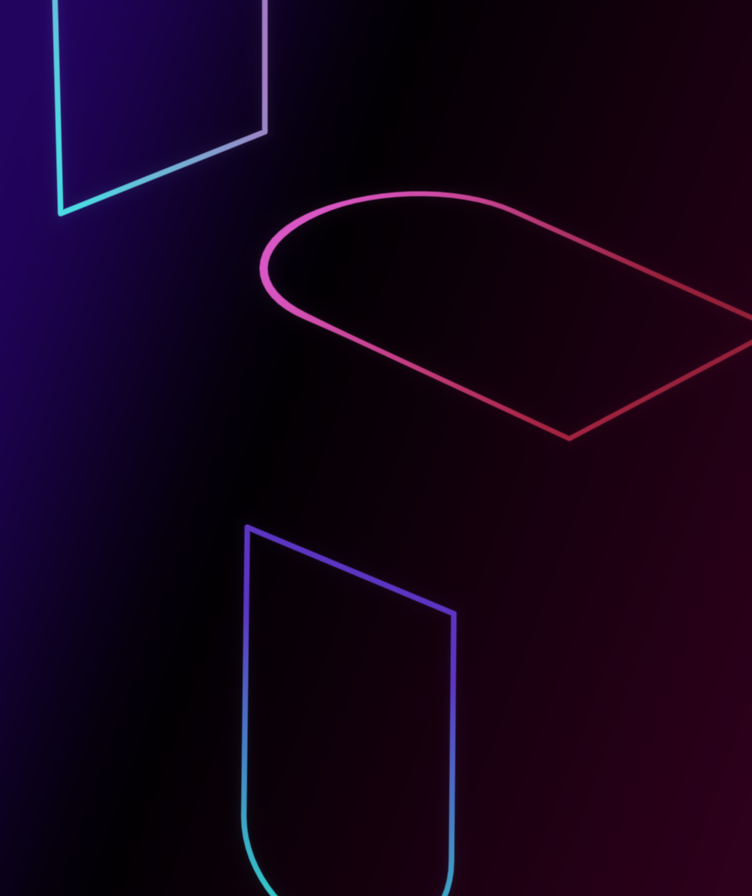
A Shadertoy shader for this background:

```glsl
// Three slanted neon arch outlines over a dark indigo-to-maroon backdrop.
// Each arch is a sheared half ellipse joined to two legs and a straight base;
// its outline is found by segment distance and tinted by a linear gradient.

const int ARC_STEPS = 32;
const float PI = 3.14159;

const vec3 INDIGO  = vec3(0.125, 0.010, 0.355);
const vec3 MAROON  = vec3(0.170, 0.000, 0.095);
const vec3 CYAN    = vec3(0.300, 0.860, 0.890);
const vec3 LILAC   = vec3(0.640, 0.490, 0.770);
const vec3 MAGENTA = vec3(0.850, 0.340, 0.770);
const vec3 CRIMSON = vec3(0.690, 0.150, 0.270);
const vec3 VIOLET  = vec3(0.360, 0.210, 0.760);
const vec3 TEAL    = vec3(0.200, 0.780, 0.780);

float segmentDistance(vec2 p, vec2 a, vec2 b) {
    vec2 ab = b - a;
    float t = clamp(dot(p - a, ab) / dot(ab, ab), 0.0, 1.0);
    return length(p - a - ab * t);
}

// Cap: center +- side, bulging along crown. Legs end at cornerA and cornerB.
float archDistance(vec2 p, vec2 center, vec2 side, vec2 crown, vec2 cornerA, vec2 cornerB) {
    float d = segmentDistance(p, cornerA, cornerB);
    d = min(d, segmentDistance(p, cornerA, center - side));
    d = min(d, segmentDistance(p, cornerB, center + side));
    vec2 previous = center - side;
    for (int i = 1; i <= ARC_STEPS; i++) {
        float angle = PI * float(i) / float(ARC_STEPS);
        vec2 next = center - side * cos(angle) + crown * sin(angle);
        d = min(d, segmentDistance(p, previous, next));
        previous = next;
    }
    return d;
}

// Position along the line from a to b, from 0 to 1.
float gradientAt(vec2 p, vec2 a, vec2 b) {
    vec2 ab = b - a;
    return clamp(dot(p - a, ab) / dot(ab, ab), 0.0, 1.0);
}

// Lays a soft-edged line with a faint halo over the base colour.
vec3 drawLine(vec3 base, vec3 tint, float d, float halfWidth, float soft) {
    float core = 1.0 - smoothstep(halfWidth - soft, halfWidth + soft, d);
    float halo = 0.07 * exp(-max(d - halfWidth, 0.0) / 0.006);
    return mix(base + tint * halo, tint, core);
}

// Indigo and maroon rise on either side of a slanted black valley.
vec3 backdrop(vec2 p) {
    float across = p.x - (0.14 + 0.36 * p.y);
    float left = smoothstep(0.0, 0.46, -across);
    float right = clamp((across + 0.03) / 0.7, 0.0, 1.0);
    return vec3(0.008, 0.0, 0.012) + INDIGO * left + MAROON * right;
}

void mainImage(out vec4 fragColor, in vec2 fragCoord) {
    vec2 p = fragCoord / iResolution.y;
    float soft = max(0.0013, 0.8 / iResolution.y);
    vec3 color = backdrop(p);

    // Upper left arch, its cap above the canvas
    float d = archDistance(p, vec2(0.1784, 1.0521), vec2(0.1172, 0.0456), vec2(0.0, 0.117),
                           vec2(0.0677, 0.7617), vec2(0.2956, 0.8529));
    vec3 tint = mix(CYAN, LILAC, gradientAt(p, vec2(0.08, 0.80), vec2(0.30, 0.90)));
    color = drawLine(color, tint, d, 0.0031, soft);

    // Reclining arch on the right, heavier round its cap
    d = archDistance(p, vec2(0.4570, 0.7057), vec2(0.1159, 0.0586), vec2(-0.1143, 0.0517),
                     vec2(0.6354, 0.5104), vec2(0.8672, 0.6328));
    tint = mix(MAGENTA, CRIMSON, gradientAt(p, vec2(0.34, 0.74), vec2(0.61, 0.53)));
    tint *= 1.0 - 0.16 * smoothstep(0.45, 0.84, p.x);
    float weight = mix(0.0046, 0.0027, smoothstep(0.29, 0.40, p.x));
    color = drawLine(color, tint, d, weight, soft);

    // Hanging arch at the bottom
    d = archDistance(p, vec2(0.3880, 0.0638), vec2(0.1159, -0.0247), vec2(0.0, -0.1152),
                     vec2(0.2760, 0.4115), vec2(0.5065, 0.3151));
    tint = mix(VIOLET, TEAL, gradientAt(p, vec2(0.34, 0.30), vec2(0.24, 0.02)));
    color = drawLine(color, tint, d, 0.0031, soft);

    fragColor = vec4(color, 1.0);
}
```
